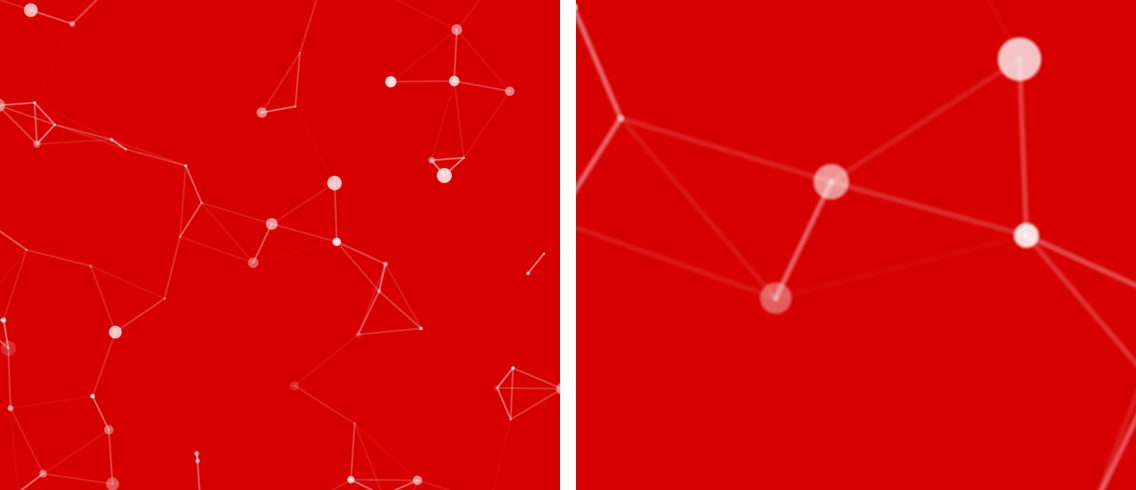
Left, the full canvas; right, a detail of the centre.
A Shadertoy shader for this background:

```glsl
// Scattered white dots on flat red, joined by thin links that fade with length.

const vec3 RED = vec3(0.84, 0.0, 0.0);
const vec3 WHITE = vec3(1.0);

// Lengths are fractions of the canvas height.
const float LINK_REACH = 0.183;      // longest link, also the cell size
const float LINK_HALF_WIDTH = 0.0018;
const float LINK_OPACITY = 0.7;
const float DOT_MIN = 0.0018;
const float DOT_MAX = 0.0178;
const float SOFTNESS = 0.0018;       // half width of the edge blur
const float DOT_CHANCE = 0.67;
const int SLOTS = 2;                 // possible dots per cell
const int MAX_DOTS = 18;             // 3 x 3 cells times SLOTS
const int SEED = 37;

struct Dot {
    vec2 center;
    float radius;
    float opacity;
};

// Integer hash: three values in 0..1
vec3 hash3(ivec3 key) {
    uvec3 v = uvec3(key) * 1664525u + 1013904223u;
    v.x += v.y * v.z;
    v.y += v.z * v.x;
    v.z += v.x * v.y;
    v ^= v >> 16u;
    v.x += v.y * v.z;
    v.y += v.z * v.x;
    v.z += v.x * v.y;
    return vec3(v >> 8u) / 16777216.0;
}

Dot makeDot(ivec2 cell, vec3 place, int slot) {
    vec3 look = hash3(ivec3(cell, SEED + SLOTS + slot));
    vec2 center = (vec2(cell) + place.xy) * LINK_REACH;
    float radius = mix(DOT_MIN, DOT_MAX, look.x * look.x);
    return Dot(center, radius, mix(0.1, 1.0, look.y));
}

float segmentDistance(vec2 p, vec2 a, vec2 b) {
    vec2 ab = b - a;
    float t = clamp(dot(p - a, ab) / max(dot(ab, ab), 1e-6), 0.0, 1.0);
    return length(p - a - ab * t);
}

// Soft coverage of a shape from its signed distance
float coverage(float dist, float softness) {
    return 1.0 - smoothstep(-softness, softness, dist);
}

float linkAlpha(vec2 p, vec2 a, vec2 b, float softness) {
    float fade = max(1.0 - distance(a, b) / LINK_REACH, 0.0);
    float dist = segmentDistance(p, a, b) - LINK_HALF_WIDTH;
    return LINK_OPACITY * fade * coverage(dist, softness);
}

void mainImage(out vec4 fragColor, in vec2 fragCoord) {
    vec2 p = fragCoord / iResolution.y;
    float softness = max(SOFTNESS, 0.7 / iResolution.y);
    ivec2 home = ivec2(floor(p / LINK_REACH));

    vec2 centers[MAX_DOTS];
    int count = 0;
    float redLeft = 1.0;             // share of red still showing

    // Dots: gather those close enough to reach this point
    for (int y = -1; y <= 1; y++)
    for (int x = -1; x <= 1; x++)
    for (int slot = 0; slot < SLOTS; slot++) {
        ivec2 cell = home + ivec2(x, y);
        vec3 place = hash3(ivec3(cell, SEED + slot));
        if (place.z > DOT_CHANCE) continue;

        Dot d = makeDot(cell, place, slot);
        float dist = distance(p, d.center);
        if (dist > LINK_REACH) continue;

        redLeft *= 1.0 - d.opacity * coverage(dist - d.radius, softness);
        centers[count++] = d.center;
    }

    // Links: every pair of gathered dots
    for (int i = 0; i < count; i++)
    for (int j = i + 1; j < count; j++)
        redLeft *= 1.0 - linkAlpha(p, centers[i], centers[j], softness);

    fragColor = vec4(mix(WHITE, RED, redLeft), 1.0);
}
```
